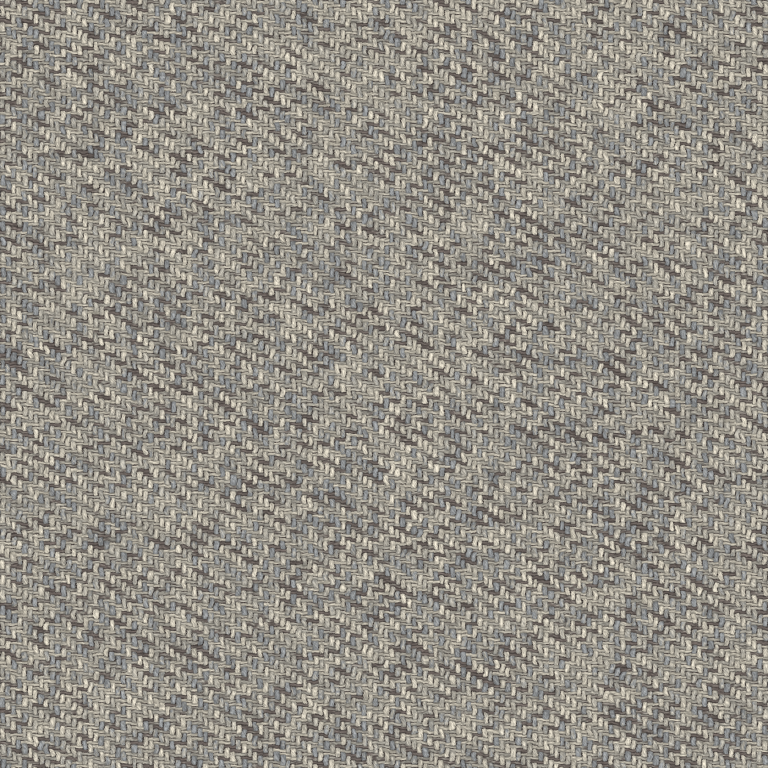
This texture is drawn by a Shadertoy shader. Its source:

```glsl
// Woven upholstery cloth: a 2/2 twill of pale, grey, slate and brown yarns.
// Long upright warp floats lie over shorter, darker weft floats; each float
// has a rounded profile, fine twisted fibres, its own dye and a fuzzy edge.

const vec2 REPEATS = vec2(35.0, 50.0);   // twill repeats across and down
const float PERIOD = 4.0;                // threads in one repeat
const vec2 WARP_HALF = vec2(0.48, 1.22); // half width and length, in threads
const vec2 WEFT_HALF = vec2(0.47, 1.30);
const float CORNER = 0.36;               // rounding of the float ends
const float FUZZ = 0.22;                 // roughness of the float outline
const float WOBBLE = 0.50;               // irregularity of the thread paths
const float FIBRE_CONTRAST = 0.40;
const float CLOUD_STRENGTH = 0.20;       // broad drift of yarn colours
const int SAMPLES = 3;                   // antialiasing grid per axis

const vec3 PALE  = vec3(0.765, 0.740, 0.680);
const vec3 GREY  = vec3(0.655, 0.640, 0.600);
const vec3 SLATE = vec3(0.545, 0.555, 0.560);
const vec3 BROWN = vec3(0.445, 0.408, 0.388);
const vec3 GAP   = vec3(0.270, 0.238, 0.228);

float hash(vec2 p) {
    vec3 q = fract(p.xyx * vec3(0.1031, 0.1030, 0.0973));
    q += dot(q, q.yzx + 33.33);
    return fract((q.x + q.y) * q.z);
}

float noise(vec2 p) {
    vec2 i = floor(p), f = fract(p);
    f = f * f * (3.0 - 2.0 * f);
    return mix(mix(hash(i), hash(i + vec2(1, 0)), f.x),
               mix(hash(i + vec2(0, 1)), hash(i + vec2(1, 1)), f.x), f.y);
}

// One float; q.x runs across the yarn and q.y along it. Alpha is coverage.
vec4 yarnFloat(vec2 q, vec2 id, vec2 halfSize, vec3 darkDye, float cloud) {
    halfSize *= vec2(mix(0.92, 1.06, hash(id + 13.0)), mix(0.90, 1.08, hash(id + 29.0)));

    // Rounded outline with loose fibres
    vec2 d = abs(q) - halfSize + CORNER;
    float dist = length(max(d, 0.0)) + min(max(d.x, d.y), 0.0) - CORNER;
    dist += FUZZ * (noise(q * 5.0 + id * 23.0) - 0.5);
    float cover = 1.0 - smoothstep(-0.09, 0.07, dist);

    // Dye, blended a little within the float
    float pick = hash(id) + CLOUD_STRENGTH * (cloud - 0.5);
    pick += 0.35 * (noise(q * vec2(3.0, 1.5) + id * 11.0) - 0.5);
    vec3 color = mix(darkDye, GREY, smoothstep(0.12, 0.42, pick));
    color = mix(color, PALE, smoothstep(0.40, 0.85, pick));

    // Round profile, sinking ends and slanted fibres
    vec2 bend = q / halfSize;
    bend *= bend;
    float shade = mix(0.78, 1.07, 1.0 - min(bend.x, 1.0));
    shade *= 1.0 - 0.17 * min(bend.y * bend.y, 1.0);
    float fibre = noise(vec2(q.x * 7.0 + q.y * 1.8, q.y * 2.2) + id * 17.0);
    shade *= 1.0 + FIBRE_CONTRAST * (fibre - 0.5);
    shade *= mix(0.94, 1.06, hash(id + 57.0));
    return vec4(color * shade, cover);
}

vec3 cloth(vec2 uv) {
    // Slightly uneven thread grid
    vec2 p = uv * REPEATS * PERIOD;
    p += WOBBLE * (vec2(noise(p * 0.6 + 7.0), noise(p * 0.6 + 91.0)) - 0.5);
    vec2 cell = floor(p), local = fract(p);
    float diagonal = cell.x + cell.y;
    float cloud = 0.6 * noise(uv * vec2(10.0, 14.0)) + 0.4 * noise(uv * 33.0 + 40.0);

    // Twill order falls to the right: each float is centred on its own phase
    float warpStep = (diagonal + local.y - 1.0) / PERIOD;
    float weftStep = (diagonal + local.x - 3.0) / PERIOD;
    float warpId = floor(warpStep + 0.5), weftId = floor(weftStep + 0.5);
    vec2 warpPos = vec2(local.x - 0.5, (warpStep - warpId) * PERIOD);
    vec2 weftPos = vec2(local.y - 0.5, (weftStep - weftId) * PERIOD);

    // Weft floats first, warp floats over their ends
    vec4 weft = yarnFloat(weftPos, vec2(cell.y + 500.0, weftId + 700.0),
                          WEFT_HALF, BROWN, cloud);
    vec4 warp = yarnFloat(warpPos, vec2(cell.x + 20.0, warpId + 300.0),
                          WARP_HALF, SLATE, cloud);
    vec3 color = mix(GAP, weft.rgb * 0.95, weft.a);

    // Contact shadow of the warp on the weft
    float shadow = 1.0 - smoothstep(0.0, 0.45, abs(warpPos.y) - WARP_HALF.y);
    color *= 1.0 - 0.22 * shadow;
    return mix(color, warp.rgb * 1.01, warp.a);
}

void mainImage(out vec4 fragColor, in vec2 fragCoord) {
    // Average a small grid of samples to smooth the fine threads
    vec3 sum = vec3(0.0);
    for (int j = 0; j < SAMPLES; j++) {
        for (int i = 0; i < SAMPLES; i++) {
            vec2 offset = (vec2(i, j) + 0.5) / float(SAMPLES) - 0.5;
            sum += cloth((fragCoord + offset) / iResolution.xy);
        }
    }
    fragColor = vec4(sum / float(SAMPLES * SAMPLES), 1.0);
}
```
